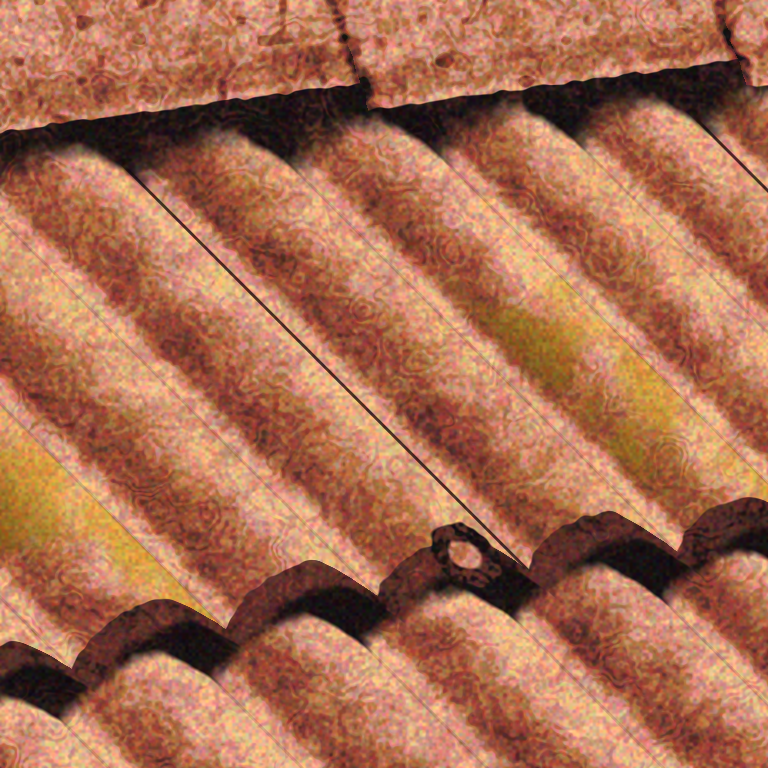
This texture is drawn by a Shadertoy shader. Its source:

```glsl
const vec3 BLACK = vec3(0.09, 0.065, 0.07);
const vec3 UMBER = vec3(0.36, 0.18, 0.16);
const vec3 BRICK = vec3(0.58, 0.27, 0.21);
const vec3 OCHRE = vec3(0.70, 0.43, 0.27);
const vec3 ROSE = vec3(0.83, 0.56, 0.49);
const vec3 PEACH = vec3(0.93, 0.72, 0.53);
const vec3 LICHEN = vec3(0.66, 0.48, 0.13);
const float FIRST_EDGE = -0.055;   // diagonal position of tile edge 0
const float TILE_PITCH = 0.224;    // tile spacing at edge 0
const float PITCH_LOSS = 0.0056;   // narrowing of the spacing with distance
const float COURSE_SHIFT = 0.081;  // sideways offset of the lower course
const float CREST = 0.82;          // crest position across one tile
const float RIDGE_LENGTH = 0.5;
const float GRAIN = 0.24;

float hash(vec2 p) {
    vec3 q = fract(vec3(p.xyx) * 0.1031);
    q += dot(q, q.yzx + 33.33);
    return fract((q.x + q.y) * q.z);
}

float noise(vec2 p) {
    vec2 i = floor(p), f = fract(p);
    f = f * f * (3.0 - 2.0 * f);
    return mix(mix(hash(i), hash(i + vec2(1, 0)), f.x),
               mix(hash(i + vec2(0, 1)), hash(i + vec2(1, 1)), f.x), f.y);
}

float fbm(vec2 p) {
    float sum = 0.0, amp = 0.5;
    for (int k = 0; k < 4; k++) {
        sum += amp * noise(p);
        p = mat2(1.6, 1.2, -1.2, 1.6) * p + 7.3;
        amp *= 0.5;
    }
    return sum;
}

// Fired clay, from deep shade (0) to full light (1)
vec3 clay(float t) {
    vec3 c = mix(BLACK, UMBER, smoothstep(-0.1, 0.15, t));
    c = mix(c, BRICK, smoothstep(0.15, 0.38, t));
    c = mix(c, OCHRE, smoothstep(0.38, 0.58, t));
    c = mix(c, ROSE, smoothstep(0.58, 0.78, t));
    return mix(c, PEACH, smoothstep(0.78, 1.0, t));
}

float tileEdge(float n) {
    return FIRST_EDGE + TILE_PITCH * n - PITCH_LOSS * n * n;
}

// Inverse of tileEdge: tile number plus position across the tile
float tileIndex(float s) {
    float root = TILE_PITCH * TILE_PITCH - 4.0 * PITCH_LOSS * (s - FIRST_EDGE);
    return (TILE_PITCH - sqrt(max(root, 0.0))) / (2.0 * PITCH_LOSS);
}

// Fall of the rounded tile end: 0 at the crest, 1 in the valley
float archDrop(float index) {
    float c = fract(index) - CREST;
    c /= c < 0.0 ? CREST : 1.0 - CREST;
    return c * c;
}

vec3 tileColor(float s, vec2 uv, float grain, float wear, float px) {
    float index = tileIndex(s), f = fract(index);
    float shade = mix(0.88, 0.38, smoothstep(0.06, 0.23, f));
    shade += 0.54 * smoothstep(0.3, 0.92, f) - 0.06 * smoothstep(0.96, 1.0, f);
    vec3 col = clay(shade + grain + 0.1 * (hash(vec2(ceil(index), 4.0)) - 0.5));
    // Lichen on every fourth tile, with traces elsewhere
    float growth = 0.12 + 0.65 * max(-cos(1.5708 * ceil(index)), 0.0);
    float patches = smoothstep(0.38, 0.62, fbm(uv * 9.0 + 3.0)) * smoothstep(0.12, 0.3, f);
    col = mix(col, LICHEN * (0.55 + 0.75 * shade), wear * growth * patches);
    // Open joint along some of the edges
    float nearest = round(index);
    float joint = 1.0 - smoothstep(0.0015, 0.0025 + px, abs(s - tileEdge(nearest)));
    float depth = 0.15 + 0.75 * wear * max(cos(1.5708 * nearest), 0.0);
    return mix(col, UMBER * 0.6, joint * depth);
}

void mainImage(out vec4 fragColor, in vec2 fragCoord) {
    vec2 uv = fragCoord / iResolution.xy;
    float px = 1.0 / iResolution.y;
    float x = uv.x, v = 1.0 - uv.y;
    float rough = noise(uv * 75.0) - 0.5;

    // Mottling and fine curling streaks
    float swirl = sin(48.0 * fbm(uv * 15.0) + 5.0 * noise(uv * 60.0));
    float grain = GRAIN * (1.9 * (fbm(uv * 24.0) - 0.47) + 0.32 * swirl + 0.8 * (noise(uv * 190.0) - 0.5));

    float s = x - v;
    float upper = tileIndex(s), lower = tileIndex(s + COURSE_SHIFT);
    float eave = 0.833 - 0.32 * x + 0.138 * x * x + 0.016 * (noise(vec2(x * 7.0, 2.0)) - 0.5);

    // Lower course emerging from the shadow of the eave
    float start = eave + 0.066 + 0.055 * archDrop(lower) + 0.008 * rough;
    vec3 col = tileColor(s + COURSE_SHIFT, uv, grain, 0.0, px);
    col = mix(clay(-0.08 + 0.4 * grain), col, smoothstep(start - 0.006, start + 0.016, v));

    // Broken ends and upper course
    float rim = eave + 0.06 * archDrop(upper) + 0.005 * rough;
    float lip = 1.0 - smoothstep(rim + 0.03, rim + 0.046, v + 0.01 * rough);
    col = mix(col, clay(0.12 + 0.7 * grain), lip);
    vec3 top = tileColor(s, uv, grain, 1.0, px);
    float ledge = 0.2 - 0.085 * x + 0.05 * archDrop(upper) + 0.012 * rough;
    top = mix(clay(-0.06 + 0.5 * grain), top, smoothstep(ledge - 0.018, ledge + 0.025, v));
    col = mix(col, top, 1.0 - smoothstep(rim - px, rim + px, v));

    // Hollow end of one tile
    vec2 h = mat2(0.8, -0.6, 0.6, 0.8) * (vec2(x, v) - vec2(0.606, 0.722));
    float hollow = length(h / vec2(0.054, 0.036)) + 0.15 * rough;
    col = mix(col, clay(0.02 + grain), 1.0 - smoothstep(0.9, 1.0, hollow));
    col = mix(col, clay(0.72 + grain), 1.0 - smoothstep(0.35, 0.5, hollow));

    // Ridge tiles with a bevelled lower face
    float along = (x - 0.31 * v + 0.064 + 0.006 * rough) / RIDGE_LENGTH;
    float block = floor(along), local = fract(along);
    float base = 0.173 - 0.03 * block - 0.065 * local + 0.006 * rough;
    float height = base - v;
    float face = 1.0 - smoothstep(0.045, 0.062, height + 0.012 * rough);
    float light = 0.73 - 0.22 * face + 0.25 * (1.0 - smoothstep(0.004, 0.02, height));
    float crack = 1.0 - smoothstep(0.005, 0.03, min(local, 1.0 - local) + 0.03 * rough);
    float pits = smoothstep(0.8, 0.9, noise(uv * 38.0 + 9.0));
    vec3 ridge = clay(light + 1.2 * grain - 0.5 * crack - 0.3 * pits);
    col = mix(col, ridge, smoothstep(-px, px, height));

    // Coloured speckle
    vec3 speckle = vec3(noise(uv * 230.0), noise(uv * 230.0 + 41.0), noise(uv * 230.0 + 83.0)) - 0.5;
    col += speckle * 0.2 * (0.35 + col);
    fragColor = vec4(clamp(col, 0.0, 1.0), 1.0);
}
```
